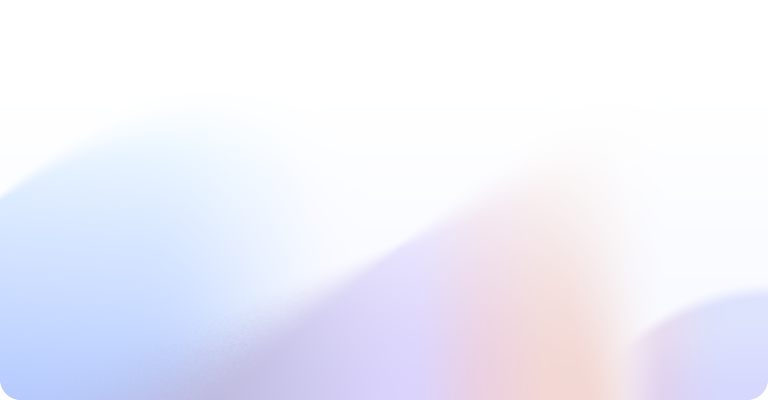
Give the GLSL for this background, as a WebGL 1 fragment shader.

```glsl
precision highp float;
// Soft pastel hills of blue, violet, peach and periwinkle fading up into white.

uniform vec2 u_resolution;

#define CORNER_RADIUS 0.052
#define GRAIN_CELLS 266.0
#define GRAIN_AMOUNT 0.035
#define BLUE_CREST vec2(0.26, 0.695)
#define RIDGE_POINT vec2(0.52, 0.385)
#define RIDGE_SLOPE 1.12
#define RIGHT_CREST vec2(1.0, 0.273)

const vec3 WHITE = vec3(1.0);
const vec3 HAZE = vec3(0.975, 0.981, 1.0);
const vec3 DEEP_BLUE = vec3(0.71, 0.795, 1.0);
const vec3 PALE_BLUE = vec3(0.93, 0.972, 1.0);
const vec3 SHADOW = vec3(0.74, 0.73, 0.87);
const vec3 VIOLET = vec3(0.86, 0.83, 0.99);
const vec3 ROSE = vec3(0.92, 0.815, 0.885);
const vec3 PEACH = vec3(0.95, 0.845, 0.83);
const vec3 LILAC = vec3(0.91, 0.85, 0.925);
const vec3 PERIWINKLE = vec3(0.86, 0.88, 0.99);

float hash(vec2 cell) {
    return fract(sin(dot(cell, vec2(12.99, 78.23))) * 43758.5);
}

// Coverage below a height, blurred by the given half width.
float below(float y, float height, float blur) {
    return 1.0 - smoothstep(height - blur, height + blur, y);
}

float roundedBox(vec2 q, vec2 halfSize, float radius) {
    vec2 d = abs(q) - halfSize + radius;
    return length(max(d, 0.0)) + min(max(d.x, d.y), 0.0) - radius;
}

// Parabolic blue hill, crisp at the left and dissolving to the right.
vec3 addBlueHill(vec3 color, vec2 p) {
    float dx = p.x - BLUE_CREST.x;
    float height = BLUE_CREST.y - 2.8 * dx * dx;
    float cover = below(p.y, height, 0.012 + 0.35 * min(p.x, 0.28));
    cover *= 1.0 - smoothstep(0.18, 0.48, p.x);
    vec3 blue = mix(DEEP_BLUE, PALE_BLUE, clamp(p.y / 0.7 + 0.25 * p.x, 0.0, 1.0));
    return mix(color, blue, cover);
}

// Diagonal ridge: sharp at its middle, with a grainy shadow on the left.
vec3 addRidge(vec3 color, vec2 p, float grain) {
    float offset = p.x - RIDGE_POINT.x;
    float height = RIDGE_POINT.y + RIDGE_SLOPE * offset;
    float blur = 0.014 + 0.5 * abs(offset);
    float noise = grain * GRAIN_AMOUNT * smoothstep(0.05, 0.3, -offset);
    float cover = below(p.y + noise, height, blur);
    cover *= 1.0 - smoothstep(0.0, 0.85, p.y);
    cover *= 1.0 - smoothstep(0.76 - 0.15 * p.y, 0.87, p.x);

    vec3 tint = mix(SHADOW, VIOLET, smoothstep(0.22, 0.56, p.x));
    tint = mix(tint, ROSE, smoothstep(0.53, 0.64, p.x));
    tint = mix(tint, PEACH, smoothstep(0.61, 0.73, p.x));
    return mix(color, tint, cover);
}

// Low hill rising toward the right border.
vec3 addRightHill(vec3 color, vec2 p) {
    float dx = p.x - RIGHT_CREST.x;
    float height = RIGHT_CREST.y - 4.0 * dx * dx;
    float cover = below(p.y, height, 0.025) * smoothstep(0.79, 0.87, p.x);
    vec3 tint = mix(LILAC, PERIWINKLE, smoothstep(0.83, 0.95, p.x));
    tint -= vec3(0.03, 0.04, 0.0) * (1.0 - smoothstep(0.0, 0.2, p.y));
    return mix(color, tint, cover * 0.95);
}

void main() {
    vec2 p = gl_FragCoord.xy / u_resolution;
    vec2 q = gl_FragCoord.xy / u_resolution.y;
    float grain = hash(floor(q * GRAIN_CELLS)) - 0.5;

    // Layers from back to front
    vec3 color = mix(HAZE, WHITE, smoothstep(0.2, 0.85, p.y));
    color = addBlueHill(color, p);
    color = addRidge(color, p, grain);
    color = addRightHill(color, p);

    // White outside the rounded card
    vec2 halfSize = 0.5 * u_resolution / u_resolution.y;
    float card = roundedBox(q - halfSize, halfSize, CORNER_RADIUS);
    float pixel = 1.0 / u_resolution.y;
    color = mix(color, WHITE, smoothstep(-0.5 * pixel, 0.5 * pixel, card));

    gl_FragColor = vec4(color, 1.0);
}
```
